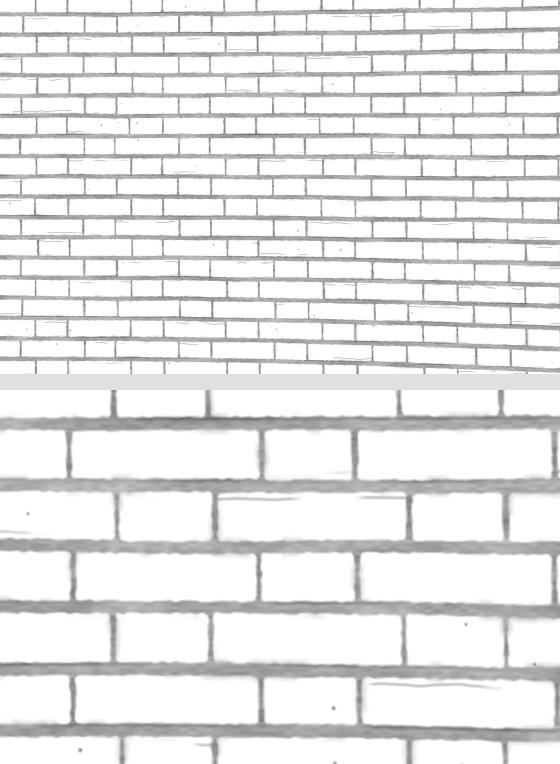
Top, the full canvas; bottom, a detail of the centre.
Give the GLSL for this texture, as a Shadertoy shader.

```glsl
const vec2 WALL = vec2(768.0, 512.0);   // layout units across the canvas
const float COURSE = 28.0;              // mean height of one course
const float BOND = 129.5;               // one header plus one stretcher
const float HEADER = 0.336;             // header share of the bond
const vec2 JOINT_HALF = vec2(1.15, 3.0);

float hash(vec2 p) {
    vec3 q = fract(p.xyx * vec3(0.1031, 0.1030, 0.0973));
    q += dot(q, q.yzx + 33.33);
    return fract((q.x + q.y) * q.z);
}

float noise(vec2 p) {
    vec2 i = floor(p), f = fract(p);
    f = f * f * (3.0 - 2.0 * f);
    float low = mix(hash(i), hash(i + vec2(1.0, 0.0)), f.x);
    float high = mix(hash(i + vec2(0.0, 1.0)), hash(i + 1.0), f.x);
    return mix(low, high, f.y);
}

float roundedBox(vec2 p, vec2 halfSize, float radius) {
    vec2 q = abs(p) - halfSize + radius;
    return length(max(q, 0.0)) + min(max(q.x, q.y), 0.0) - radius;
}

// Slightly fanned courses: the right side is stretched upward and downward
float courseCoord(vec2 p) {
    float bend = p.x * p.x / (WALL.x * WALL.x);
    float wobble = noise(p * vec2(0.012, 0.04)) - 0.5;
    return (p.y - 20.0 + 9.0 * bend) / (27.7 + 1.5 * bend) + 0.05 * wobble;
}

// Bond repeats widen toward the right edge
float bondCoord(vec2 p) {
    vec2 uv = p / WALL;
    float stretch = max(uv.x - 0.402, 0.0);
    return (p.x - 50.0) / BOND - 0.532 * stretch * stretch - 0.05 * uv.x * uv.y * uv.y;
}

// Position of a vertical joint; even indices start headers
float jointAt(float index, float row) {
    float base = floor(index * 0.5) + HEADER * mod(index, 2.0);
    return base + (hash(vec2(index + 40.0, row + 7.0)) - 0.5) * 0.022;
}

float brickIndex(float t, float row) {
    float index = 2.0 * floor(t) + step(HEADER, fract(t));
    if (t < jointAt(index, row)) return index - 1.0;
    if (t > jointAt(index + 1.0, row)) return index + 1.0;
    return index;
}

// Sparse round pits scattered on a jittered grid
float specks(vec2 p, float soft) {
    vec2 cell = floor(p / 22.0);
    float seed = hash(cell + 91.0);
    vec2 center = 0.2 + 0.6 * vec2(hash(cell + 13.0), hash(cell + 57.0));
    float d = length(p - (cell + center) * 22.0) - mix(0.3, 0.9, hash(cell + 5.0));
    return step(0.93, seed) * (1.0 - smoothstep(-soft, soft, d));
}

// Broken hairline along the upper or lower part of some bricks
float hairline(vec2 local, float halfHeight, vec2 id, float soft) {
    float side = hash(id + 31.0) < 0.7 ? -1.0 : 1.0;
    float waver = 2.0 * noise(vec2(local.x * 0.12, id.y * 9.1 + id.x));
    float d = abs(local.y - side * (halfHeight - 2.0 - waver)) - 0.25;
    float broken = smoothstep(0.45, 0.7, noise(vec2(local.x * 0.06 + id.x * 17.0, id.y)));
    return step(0.72, hash(id + 73.0)) * broken * (1.0 - smoothstep(0.0, soft, d));
}

// Cloudy cement with fine grain and darker shadowed streaks
float mortarTone(vec2 p, float courseFraction, float sideJoint) {
    float cloud = noise(p * vec2(0.035, 0.13));
    float grain = noise(p * vec2(0.25, 0.7));
    float tone = 0.54 + 0.14 * cloud + 0.10 * grain;
    float underBrick = smoothstep(0.86, 0.92, courseFraction)
                     * (1.0 - smoothstep(0.92, 0.98, courseFraction));
    float streak = smoothstep(0.4, 0.75, noise(p * vec2(0.02, 0.035) + 19.0));
    return tone - 0.14 * underBrick * streak - 0.08 * sideJoint;
}

void mainImage(out vec4 fragColor, in vec2 fragCoord) {
    vec2 p = fragCoord / iResolution.xy * WALL;
    p.y = WALL.y - p.y;
    float soft = max(0.9, 0.75 * WALL.y / iResolution.y);

    // Locate the brick
    float course = courseCoord(p);
    float row = floor(course);
    float shift = 0.51 * (1.0 - mod(row, 2.0)) + 0.018 * (hash(vec2(row + 3.0, 8.0)) - 0.5);
    float t = bondCoord(p) - shift;
    float index = brickIndex(t, row);
    float left = jointAt(index, row), right = jointAt(index + 1.0, row);
    vec2 id = vec2(index + 40.0, row + 5.0);

    // Brick outline with small tilt, size changes and rough edges
    vec2 local = vec2((t - 0.5 * (left + right)) * BOND, (fract(course) - 0.5) * COURSE);
    vec2 halfSize = vec2(0.5 * (right - left) * BOND, 0.5 * COURSE) - JOINT_HALF;
    halfSize += 0.5 * (vec2(hash(id), hash(id + 21.0)) - 0.5);
    vec2 placed = local + vec2(0.0, local.x * 0.014 * (hash(id + 47.0) - 0.5));
    float d = roundedBox(placed, halfSize, 2.0) + 0.9 * (noise(p * 0.33) - 0.5);
    float mortar = smoothstep(-soft, soft, d);

    // Worn white face
    float face = 1.0 - 0.45 * specks(p, soft);
    face -= 0.2 * hairline(placed, halfSize.y, id, soft);
    face -= 0.12 * smoothstep(-3.0, 0.0, d) * smoothstep(0.6, 0.85, noise(p * 0.09));

    float sideJoint = step(abs(local.y), halfSize.y - 1.0);
    float tone = mix(face, mortarTone(p, fract(course), sideJoint), mortar);
    fragColor = vec4(vec3(clamp(tone, 0.0, 1.0)), 1.0);
}
```
